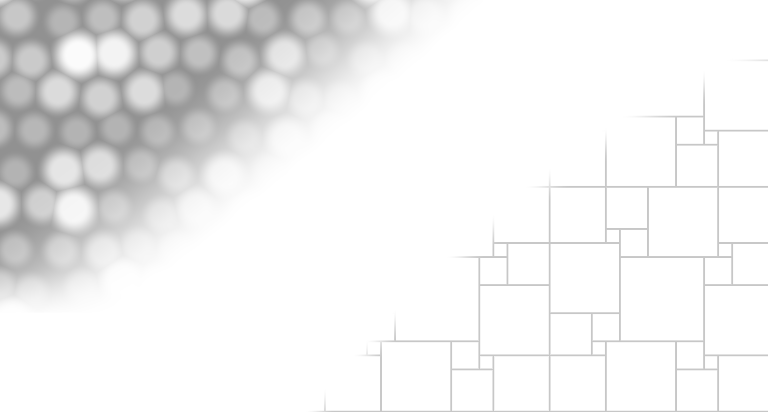
Give the GLSL for this background, as a WebGL 1 fragment shader.

```glsl
precision highp float;

uniform vec2 u_resolution;

float hash(vec2 p) {
  return fract(sin(dot(p, vec2(127.1, 311.7))) * 43758.5453);
}

// Distance to the outline of a square given by its lower left corner and side
float squareEdge(vec2 p, vec2 corner, float side) {
  vec2 q = abs(p - corner - 0.5 * side) - 0.5 * side;
  return abs(length(max(q, 0.0)) + min(max(q.x, q.y), 0.0));
}

// Square tiling: a 16 unit block with fourfold rotational symmetry
float tilingEdge(vec2 p) {
  vec2 t = mod(p, 16.0);
  float d = squareEdge(t, vec2(5.0), 6.0);
  for (int i = 0; i < 4; i++) {
    d = min(d, squareEdge(t, vec2(0.0, 0.0), 4.0));
    d = min(d, squareEdge(t, vec2(4.0, 0.0), 5.0));
    d = min(d, squareEdge(t, vec2(9.0, 0.0), 3.0));
    d = min(d, squareEdge(t, vec2(9.0, 3.0), 2.0));
    d = min(d, squareEdge(t, vec2(11.0, 3.0), 1.0));
    t = vec2(16.0 - t.y, t.x);
  }
  return d;
}

// Soft glowing cells on a staggered, jittered lattice
float cellGlow(vec2 p) {
  vec2 spacing = vec2(0.1, 0.093);
  vec2 home = floor(p / spacing);
  float glow = 0.0;
  for (int j = -2; j <= 2; j++) {
    for (int i = -2; i <= 2; i++) {
      vec2 id = home + vec2(float(i), float(j));
      vec2 jitter = vec2(hash(id), hash(id + 37.0)) - 0.5;
      vec2 center = id + vec2(0.4 + 0.5 * mod(id.y, 2.0), 0.3) + 0.32 * jitter;
      float power = pow(hash(id + 71.0), 2.0);
      float radius = mix(0.048, 0.07, power);
      float d = length(p - center * spacing) / radius;
      glow = max(glow, mix(0.3, 1.0, power) * (1.0 - smoothstep(0.4, 1.1, d)));
    }
  }
  return glow;
}

void main() {
  vec2 p = gl_FragCoord.xy / u_resolution.y;
  float pixel = 1.0 / u_resolution.y;

  // Grey cells dissolving away from the upper left
  float diagonal = 1.0 - p.y + 0.72 * p.x + 0.08 * p.x * p.x;
  float cellMask = 1.0 - smoothstep(0.52, 0.98, diagonal);
  cellMask *= smoothstep(0.2, 0.36, p.y);
  cellMask *= smoothstep(0.241 - pixel, 0.241 + pixel, p.y);
  float shade = mix(1.0, mix(0.57, 1.0, cellGlow(p)), cellMask);

  // Thin tiling lines emerging toward the lower right
  float unit = 0.0341;
  float edge = tilingEdge((p - vec2(1.334, 0.001)) / unit) * unit;
  float line = 1.0 - smoothstep(0.0022 - 0.5 * pixel, 0.0022 + 0.5 * pixel, edge);
  float rim = 0.05 + (p.x - 0.788) * (1.0 - 0.38 * (p.x - 1.285));
  line *= smoothstep(-0.01, 0.08, rim - p.y);
  shade = mix(shade, 0.78, line);

  gl_FragColor = vec4(vec3(shade), 1.0);
}
```
